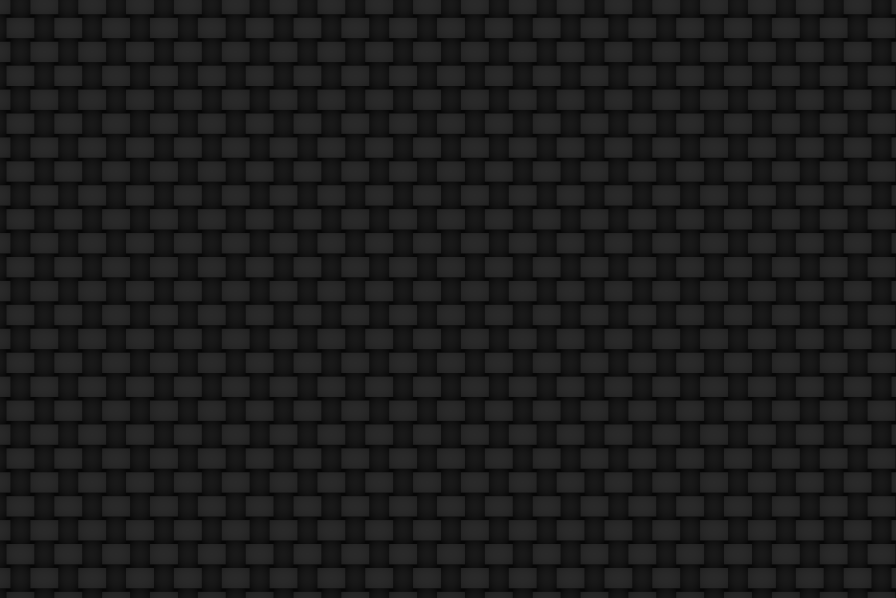
Reproduce this pattern procedurally as a WebGL 1 fragment shader.

```glsl
precision highp float;
// Dark plain weave: wide charcoal strands cross narrower near-black ones.
// Each visible patch is a softly shaded box on a half-step staggered lattice,
// and the small corner gaps between the strands show a black backing.

uniform vec2 u_resolution;

const float REPEATS_ACROSS = 18.73;
const vec2 WEAVE_ORIGIN = vec2(0.927, 0.085);  // first patch, from the top left
const vec2 WEFT_HALF = vec2(0.293, 0.213);     // horizontal strand patch
const vec2 WARP_HALF = vec2(0.207, 0.290);     // vertical strand patch
const float BACKING = 0.022;

// Position relative to the nearest patch in rows staggered by half a repeat.
vec2 staggeredCell(vec2 p) {
  float row = floor(p.y * 2.0 + 0.5);
  float x = fract(p.x - 0.5 * mod(row, 2.0) + 0.5) - 0.5;
  return vec2(x, p.y - 0.5 * row);
}

// Antialiased coverage of a box.
float boxMask(vec2 p, vec2 halfSize, float pixel) {
  vec2 inside = clamp((halfSize - abs(p)) / pixel + 0.5, 0.0, 1.0);
  return inside.x * inside.y;
}

// Rounded strand shading: brightest in the middle, dimmer at the borders.
float strandShade(vec2 p, vec2 halfSize, float peak, vec2 falloff) {
  vec2 edge = min(abs(p) / halfSize, 1.0);
  return peak - dot(falloff, edge * edge);
}

void main() {
  float pixel = REPEATS_ACROSS / u_resolution.x;
  vec2 fromTop = vec2(gl_FragCoord.x, u_resolution.y - gl_FragCoord.y);
  vec2 p = fromTop * pixel - WEAVE_ORIGIN;

  // The warp lattice is the weft lattice turned and moved by half a repeat.
  vec2 weft = staggeredCell(p);
  vec2 warp = staggeredCell((p + vec2(0.0, 0.5)).yx).yx;

  float warpShade = strandShade(warp, WARP_HALF, 0.098, vec2(0.036, 0.040));
  float weftShade = strandShade(weft, WEFT_HALF, 0.163, vec2(0.022, 0.020));

  // Vertical strands over the backing, then horizontal strands on top.
  float shade = mix(BACKING, warpShade, boxMask(warp, WARP_HALF, pixel));
  shade = mix(shade, weftShade, boxMask(weft, WEFT_HALF, pixel));

  gl_FragColor = vec4(vec3(shade), 1.0);
}
```
